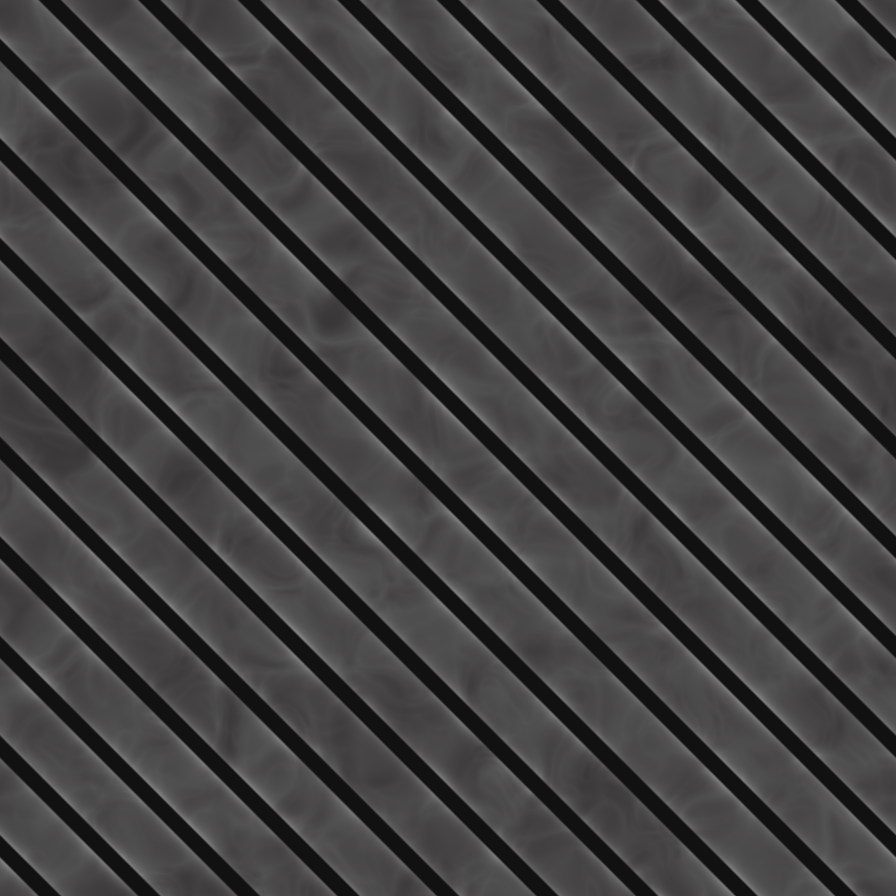
A Shadertoy shader for this pattern:

```glsl
float hash(ivec2 cell, int seed) {
    uvec2 q = uvec2(cell) * uvec2(1597u, 3571u) + uint(seed) * 7919u;
    uint h = (q.x ^ (q.y << 15)) * 747796405u;
    h = (h ^ (h >> 15)) * 277803737u;
    h = (h ^ (h >> 13)) * 747796405u;
    return float((h ^ (h >> 16)) & 0xffffu) / 65535.0;
}

// Value noise that wraps after a whole number of cells
float tileNoise(vec2 uv, int cells, int seed) {
    float n = float(cells);
    vec2 p = uv * n;
    vec2 f = fract(p);
    f = f * f * (3.0 - 2.0 * f);
    ivec2 a = ivec2(mod(floor(p), n));
    ivec2 b = (a + 1) % cells;
    return mix(mix(hash(a, seed), hash(ivec2(b.x, a.y), seed), f.x),
               mix(hash(ivec2(a.x, b.y), seed), hash(b, seed), f.x), f.y);
}

// Folded, warped octaves give rounded smoky patches with thin creases
float mottling(vec2 uv) {
    vec2 warp = vec2(tileNoise(uv, 22, 1), tileNoise(uv, 22, 2)) - 0.5;
    vec2 p = uv + 0.06 * warp;
    float sum = 0.0, amp = 0.5;
    int cells = 15;
    for (int i = 0; i < 3; i++) {
        sum += amp * (1.0 - abs(2.0 * tileNoise(p, cells, 3 + i) - 1.0));
        amp *= 0.55;
        cells *= 2;
    }
    return sum / 0.93;
}

void mainImage(out vec4 fragColor, in vec2 fragCoord) {
    vec2 uv = fragCoord / iResolution.xy;

    // Nine diagonal grooves per side, distance measured from the groove edge
    float stripe = 9.0 * (uv.x + uv.y);
    float edge = abs(fract(stripe) - 0.5) - 0.113;
    float blur = max(fwidth(stripe), 0.02);

    // Mottled dark metal
    float wear = mottling(uv);
    vec3 metal = mix(vec3(0.205, 0.197, 0.198), vec3(0.325, 0.322, 0.321), wear);

    // Uneven worn highlight along both rims
    float polish = 0.35 + 0.9 * tileNoise(uv, 24, 9) + 0.5 * (wear - 0.6);
    metal += 0.21 * polish * exp(-15.0 * max(edge, 0.0));

    vec3 color = mix(vec3(0.066), metal, smoothstep(-blur, blur, edge));
    fragColor = vec4(color, 1.0);
}
```
